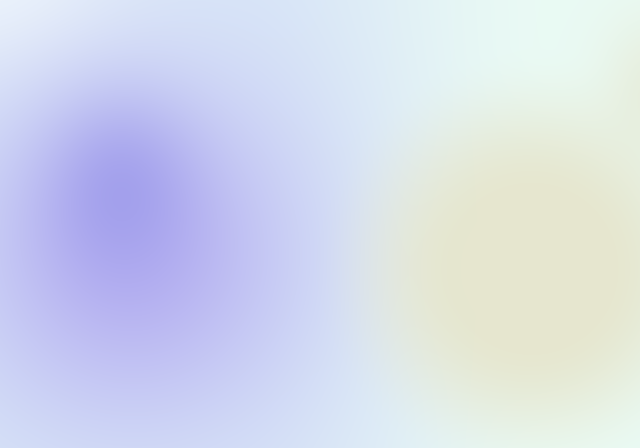
Give the GLSL for this background, as a Shadertoy shader.

```glsl
// Soft pastel backdrop: a lavender glow on the left, a cream disc on the right, pale mint above.

// Gaussian falloff around a centre, with a separate reach per axis
float glow(vec2 p, vec2 centre, vec2 reach) {
    vec2 d = (p - centre) / reach;
    return exp(-dot(d, d));
}

void mainImage(out vec4 fragColor, in vec2 fragCoord) {
    // Height runs 0 to 1, width 0 to 1.43
    vec2 p = fragCoord / iResolution.xy * vec2(1.43, 1.0);

    // Pale blue to mint base, lighter in the upper left corner
    vec3 color = mix(vec3(0.855, 0.91, 0.97), vec3(0.915, 0.98, 0.955),
                     smoothstep(0.55, 1.25, p.x));
    color = mix(color, vec3(0.93, 0.965, 0.985), glow(p, vec2(0.0, 1.03), vec2(0.28, 0.22)));

    // Wide lavender haze and its deeper violet core
    color = mix(color, vec3(0.715, 0.695, 0.945), glow(p, vec2(0.30, 0.43), vec2(0.40)));
    color = mix(color, vec3(0.615, 0.605, 0.92), 0.8 * glow(p, vec2(0.27, 0.57), vec2(0.16, 0.19)));

    // Cream disc with a broad flat middle
    vec3 cream = vec3(0.90, 0.902, 0.81);
    float disc = 1.0 - smoothstep(0.16, 0.50, distance(p, vec2(1.19, 0.40)));
    color = mix(color, cream, disc);

    // Faint cream tint entering from the right edge
    color = mix(color, cream, 0.6 * glow(p, vec2(1.46, 0.80), vec2(0.12, 0.16)));

    fragColor = vec4(color, 1.0);
}
```
